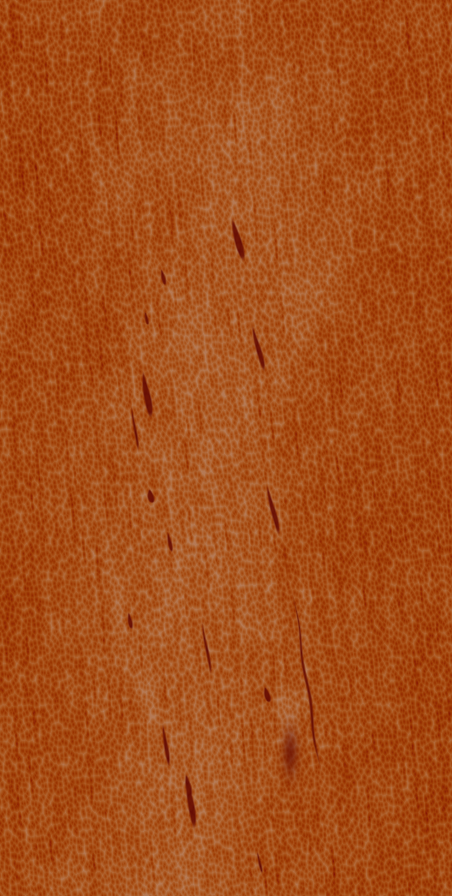
Write a Shadertoy shader that draws this texture.

```glsl
// Reddish cherry wood board with fine grain, thin pores and dark gum flecks.
#define BASE_TONE 0.312
#define BAND_AMOUNT 0.085
#define GRAIN_AMOUNT 0.23
#define FIBRE_AMOUNT 0.08
#define MOTTLE_AMOUNT 0.055
#define PORE_DEPTH 0.085
#define LEAN 0.09
#define FLECK_COUNT 16
#define EDGE_SOFTNESS 0.0014
#define FLECK_COLOUR vec3(0.40, 0.045, 0.01)

vec2 hash2(vec2 p) {
    vec3 q = fract(p.xyx * vec3(0.1031, 0.1030, 0.0973));
    q += dot(q, q.yzx + 33.33);
    return fract((q.xx + q.yz) * q.zy);
}

// Cellular noise: distance to the nearest jittered point, centred near zero.
float cellular(vec2 p) {
    vec2 id = floor(p), f = fract(p);
    float nearest = 4.0;
    for (int y = -1; y <= 1; y++)
    for (int x = -1; x <= 1; x++) {
        vec2 cell = vec2(x, y);
        vec2 d = cell + hash2(id + cell) - f;
        nearest = min(nearest, dot(d, d));
    }
    return sqrt(nearest) - 0.43;
}

// Broad light band with soft layered-sine clouds.
float clouds(vec2 p) {
    float centre = mix(0.19, 0.275, p.y) + 0.015 * sin(p.y * 11.0);
    float across = (p.x - centre) / 0.14;
    float band = exp(-across * across) * (1.0 - 0.6 * smoothstep(0.8, 1.0, p.y));
    vec2 w = p + 0.03 * sin(p.yx * vec2(17.0, 23.0) + 1.3);
    float waves = sin(w.x * 31.0 + w.y * 13.0) + sin(w.y * 27.0 - w.x * 19.0 + 2.0)
                + 0.7 * sin(w.x * 47.0 - w.y * 38.0 + 4.0);
    return BAND_AMOUNT * (band - 0.45) + 0.008 * waves;
}

// Thin tapered dark lines, staggered from column to column.
float pores(vec2 p) {
    vec2 scale = vec2(75.0, 13.0);
    vec2 q = p * scale;
    q.y += 9.0 * hash2(vec2(floor(q.x), 7.0)).x;
    vec2 h = hash2(floor(q) + 40.0), f = fract(q);
    float d = abs(f.x - mix(0.2, 0.8, h.x)) / scale.x;
    float line = 1.0 - smoothstep(0.0003, 0.0021, d);
    float taper = smoothstep(0.0, 0.25, f.y) * (1.0 - smoothstep(0.4, 0.95, f.y));
    return line * taper * step(h.y, 0.5) * (0.4 + 1.2 * h.y);
}

// Leaning sliver, pointed at both ends and fuller towards the bottom.
float sliver(vec2 q, float halfLength, float halfWidth, float lean) {
    float along = q.y / halfLength;
    float bend = 0.0012 * sin(q.y * 75.0);
    float width = halfWidth * max(1.0 - along * along, 0.0) * (1.0 - 0.45 * along);
    float edge = abs(q.x + lean * q.y + bend) - width;
    float ends = 1.0 - smoothstep(0.65, 1.0, abs(along));
    return ends * (1.0 - smoothstep(-EDGE_SOFTNESS, EDGE_SOFTNESS, edge));
}

// Gum flecks scattered about a diagonal, plus one long crack.
float flecks(vec2 p) {
    float mask = sliver(p - vec2(0.342, 0.24), 0.105, 0.0014, 0.15);
    for (int i = 0; i < FLECK_COUNT; i++) {
        float n = float(i);
        vec2 place = hash2(vec2(n, 3.7)), size = hash2(vec2(n, 19.2));
        float y = mix(0.02, 0.77, (n + place.y) / float(FLECK_COUNT));
        float x = 0.29 - 0.17 * y + 0.24 * (place.x - 0.5);
        float halfLength = mix(0.008, 0.032, size.x);
        float halfWidth = mix(0.0013, 0.0042, size.y * size.y);
        float lean = mix(0.06, 0.22, place.x);
        mask = max(mask, sliver(p - vec2(x, y), halfLength, halfWidth, lean));
    }
    return mask;
}

float softSpot(vec2 p, vec2 centre, vec2 radius) {
    vec2 d = (p - centre) / radius;
    return exp(-dot(d, d));
}

// Wood colour from its tone, deep red through orange to pale tan.
vec3 woodColour(float tone) {
    float red = 0.45 + 0.9 * tone - 0.75 * tone * tone;
    float blue = 0.01 + 2.2 * pow(max(tone - 0.2, 0.0), 1.5);
    return vec3(red, tone, blue);
}

void mainImage(out vec4 fragColor, in vec2 fragCoord) {
    vec2 p = fragCoord / iResolution.y;
    vec2 along = vec2(p.x + LEAN * p.y + 0.003 * sin(p.y * 9.0 + p.x * 6.0), p.y);

    // Layered grain
    float grain = cellular(along * vec2(235.0, 150.0));
    float tone = BASE_TONE + clouds(p);
    tone += GRAIN_AMOUNT * grain;
    tone += FIBRE_AMOUNT * cellular(along * vec2(105.0, 9.0) + 11.0);
    tone += MOTTLE_AMOUNT * cellular(along * vec2(48.0, 34.0) + 23.0);
    tone -= PORE_DEPTH * pores(along);

    // Small knot with a pale halo above it
    vec2 knot = vec2(0.324, 0.16);
    tone += 0.07 * softSpot(p, knot + vec2(0.0, 0.045), vec2(0.017, 0.022));
    float gum = 0.7 * softSpot(p, knot, vec2(0.008, 0.024));

    gum = max(gum, flecks(p) * (0.92 + 0.2 * grain));
    vec3 colour = woodColour(clamp(tone, 0.06, 0.48));
    fragColor = vec4(mix(colour, FLECK_COLOUR, clamp(gum, 0.0, 1.0)), 1.0);
}
```
